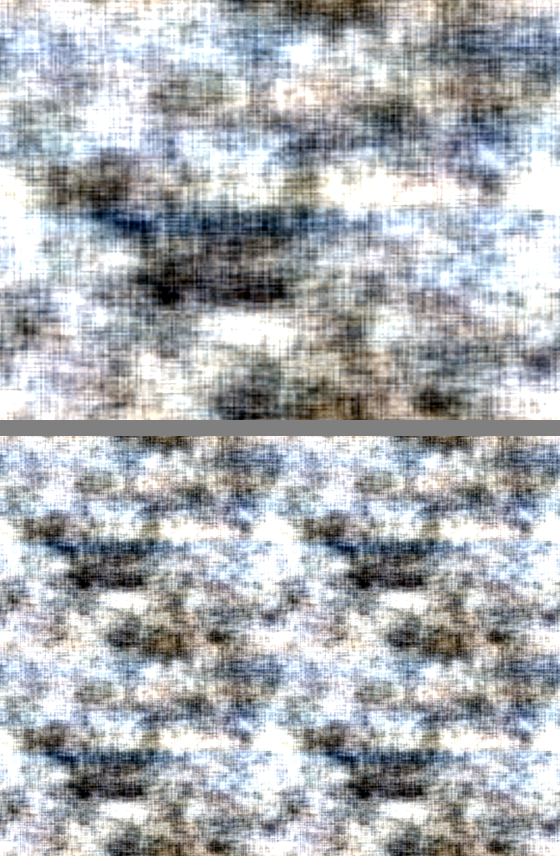
Top: one tile. Bottom: repeated 2 by 2.
A WebGL 1 fragment shader for this texture:

```glsl
precision highp float;
// Seamless cloudy woven cloth: pale, slate and umber blotches crossed by fine threads and a blue band.
uniform vec2 u_resolution;

#define BLOTCHES vec2(6.0, 6.0)
#define ROUGHNESS 0.70
#define BRIGHTNESS 0.645
#define CONTRAST 0.40
#define THREADS vec2(270.0, 210.0)
#define THREAD_DEPTH 0.12
#define TINT_DEPTH 0.15
#define BAND_HEIGHT 0.474
#define BAND_WIDTH 0.035

float hash(vec2 cell, float seed) {
  vec3 p = fract(vec3(cell.xyx + seed * 7.31) * vec3(0.1031, 0.1030, 0.0973));
  p += dot(p, p.yzx + 33.33);
  return fract((p.x + p.y) * p.z);
}

// Value noise from -1 to 1 that wraps after a whole number of cells.
float wrapNoise(vec2 uv, vec2 cells, float seed) {
  vec2 p = uv * cells + vec2(0.37, 0.61) * seed;
  vec2 f = fract(p);
  vec2 a = mod(floor(p), cells);
  vec2 b = mod(a + 1.0, cells);
  f = f * f * (3.0 - 2.0 * f);
  float low = mix(hash(a, seed), hash(vec2(b.x, a.y), seed), f.x);
  float high = mix(hash(vec2(a.x, b.y), seed), hash(b, seed), f.x);
  return 2.0 * mix(low, high, f.y) - 1.0;
}

// Rough clouds: each octave doubles the number of cells.
float clouds(vec2 uv, vec2 cells, float seed) {
  float sum = 0.0;
  float weight = 1.0;
  for (int i = 0; i < 6; i++) {
    sum += weight * wrapNoise(uv, cells, seed + float(i));
    cells *= 2.0;
    weight *= ROUGHNESS;
  }
  return sum;
}

// Long thin streaks along both axes.
float weave(vec2 uv, float seed) {
  float weft = wrapNoise(uv, vec2(20.0, THREADS.y), seed);
  float warp = wrapNoise(uv, vec2(THREADS.x, 16.0), seed + 1.0);
  return weft + warp;
}

void main() {
  vec2 uv = gl_FragCoord.xy / u_resolution;

  // Light and dark blotches, with faint full-width rows and threads.
  float tone = BRIGHTNESS + CONTRAST * clouds(uv, BLOTCHES, 3.0);
  tone += 0.10 * wrapNoise(uv, vec2(1.0, 14.0), 11.0);
  tone += THREAD_DEPTH * weave(uv, 21.0);

  // Blue against warm: horizontal zones, soft patches and one blue band.
  float offset = (uv.y - BAND_HEIGHT) / BAND_WIDTH;
  float band = exp(-offset * offset) * (0.85 + 0.3 * wrapNoise(uv, vec2(8.0, 6.0), 31.0));
  float tint = 0.12 + 0.55 * wrapNoise(uv, vec2(1.0, 9.0), 41.0);
  tint += 0.38 * clouds(uv, vec2(5.0, 8.0), 51.0);
  tint += 0.14 * weave(uv, 61.0) + 0.9 * band;

  // Slight green and violet drift between neighbouring patches.
  float drift = 0.02 * clouds(uv, vec2(7.0, 7.0), 71.0);

  vec3 coolShift = vec3(-0.75, -0.05, 0.80);
  vec3 color = vec3(tone) + TINT_DEPTH * tint * coolShift;
  color.g += drift;
  color -= 0.06 * band;
  gl_FragColor = vec4(clamp(color, 0.0, 1.0), 1.0);
}
```
